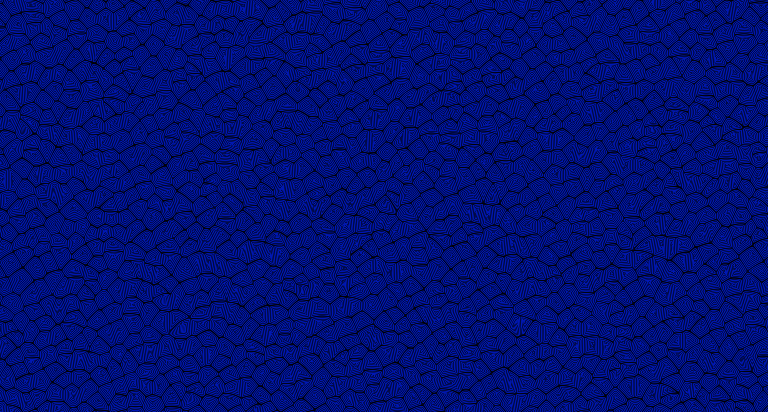
Reproduce this pattern procedurally as a WebGL 1 fragment shader.

```glsl
precision highp float;
// Packed blue scales with arched tops, filled with fine rings and split by thin black cracks.

uniform vec2 u_resolution;

const vec3  RING_DARK   = vec3(0.0, 0.004, 0.03);
const vec3  RING_BRIGHT = vec3(0.0, 0.126, 0.95);
const vec3  CRACK_COLOR = vec3(0.0, 0.0, 0.02);

const float CELL_ROWS   = 26.0;   // cells over the canvas height
const float GRID_ANGLE  = 0.55;   // turns the cell grid to hide its rows
const float JITTER      = 0.78;   // irregularity of the cell centres
const float ARCHING     = 0.25;   // how much the cell tops bulge upward
const float RING_PERIOD = 0.103;  // ring spacing in cell heights
const float CORNER_SHARPNESS = 30.0;
const float MIN_SLOPE   = 0.7;    // keeps distances behind a centre finite
const float CRACK_SIDE  = 0.004;  // half width of steep cracks
const float CRACK_TOP   = 0.030;  // half width of level cracks
const float CRACK_NOISE_SCALE = 1.1;
const float CRACK_NOISE_GAIN  = 1.2;
const float PI = 3.14159265;

vec2 hash2(vec2 p) {
  vec2 q = vec2(dot(p, vec2(127.1, 311.7)), dot(p, vec2(269.5, 183.3)));
  return fract(sin(q) * 43758.55);
}

float cornerSlope(vec2 corner, vec2 offset) {
  return dot(hash2(corner) * 2.0 - 1.0, offset);
}

float gradientNoise(vec2 p) {
  vec2 i = floor(p);
  vec2 f = fract(p);
  vec2 u = f * f * f * (f * (f * 6.0 - 15.0) + 10.0);
  vec2 e = vec2(1.0, 0.0);
  float low  = mix(cornerSlope(i, f), cornerSlope(i + e.xy, f - e.xy), u.x);
  float high = mix(cornerSlope(i + e.yx, f - e.yx), cornerSlope(i + e.xx, f - e.xx), u.x);
  return mix(low, high, u.y);
}

vec2 cellCentre(vec2 id) {
  return id + 0.5 + JITTER * (hash2(id) - 0.5);
}

// Distance to a centre, biased along "up" so that borders become arches.
float cellCost(vec2 toCentre, vec2 up) {
  return length(toCentre) - ARCHING * dot(toCentre, up);
}

// x: rounded distance to the cell border, y: how level that border is.
vec2 cellBorder(vec2 p, vec2 up) {
  vec2 base = floor(p);
  vec2 nearest = vec2(0.0);
  float lowest = 100.0;
  for (int y = -2; y <= 2; y++) {
    for (int x = -2; x <= 2; x++) {
      vec2 toCentre = cellCentre(base + vec2(float(x), float(y))) - p;
      float cost = cellCost(toCentre, up);
      if (cost < lowest) {
        lowest = cost;
        nearest = toCentre;
      }
    }
  }

  // A soft minimum over all neighbours rounds the corners of the rings.
  vec2 inward = nearest / max(length(nearest), 0.0001);
  float total = 0.0;
  float level = 0.0;
  for (int y = -2; y <= 2; y++) {
    for (int x = -2; x <= 2; x++) {
      vec2 toCentre = cellCentre(base + vec2(float(x), float(y))) - p;
      vec2 across = toCentre - nearest;
      float gap = length(across);
      if (gap > 0.001) {
        // Dividing by the slope turns the cost difference into a length.
        float slope = max(length(normalize(toCentre) - inward), MIN_SLOPE);
        float side = (cellCost(toCentre, up) - lowest) / slope;
        float weight = exp(-CORNER_SHARPNESS * side);
        total += weight;
        level += weight * abs(dot(across, up)) / gap;
      }
    }
  }
  return vec2(max(-log(total) / CORNER_SHARPNESS, 0.0), level / total);
}

// Share of one pixel covered by a crack, by box filtering.
float crackCoverage(float dist, float halfWidth, float pixel) {
  float lo = dist - 0.5 * pixel;
  float hi = dist + 0.5 * pixel;
  return (clamp(halfWidth, lo, hi) - clamp(-halfWidth, lo, hi)) / pixel;
}

// Rings whose contrast fades as they become finer than the pixels.
float ringBrightness(float dist, float pixel) {
  float span = PI * min(pixel / RING_PERIOD, 1.0);
  float contrast = sin(span) / span;
  return 0.5 - 0.5 * contrast * cos(2.0 * PI * dist / RING_PERIOD);
}

void main() {
  float pixel = CELL_ROWS / u_resolution.y;
  float c = cos(GRID_ANGLE);
  float s = sin(GRID_ANGLE);
  vec2 p = mat2(c, -s, s, c) * gl_FragCoord.xy * pixel;
  vec2 border = cellBorder(p, vec2(s, c));

  // Level borders crack wider, with uneven strength along the way.
  float noise = gradientNoise(p * CRACK_NOISE_SCALE);
  float strength = clamp(1.0 + CRACK_NOISE_GAIN * noise, 0.2, 1.8);
  float crackWidth = strength * mix(CRACK_SIDE, CRACK_TOP, smoothstep(0.1, 0.95, border.y));

  vec3 color = mix(RING_DARK, RING_BRIGHT, ringBrightness(border.x, pixel));
  color = mix(color, CRACK_COLOR, crackCoverage(border.x, crackWidth, pixel));
  gl_FragColor = vec4(color, 1.0);
}
```
